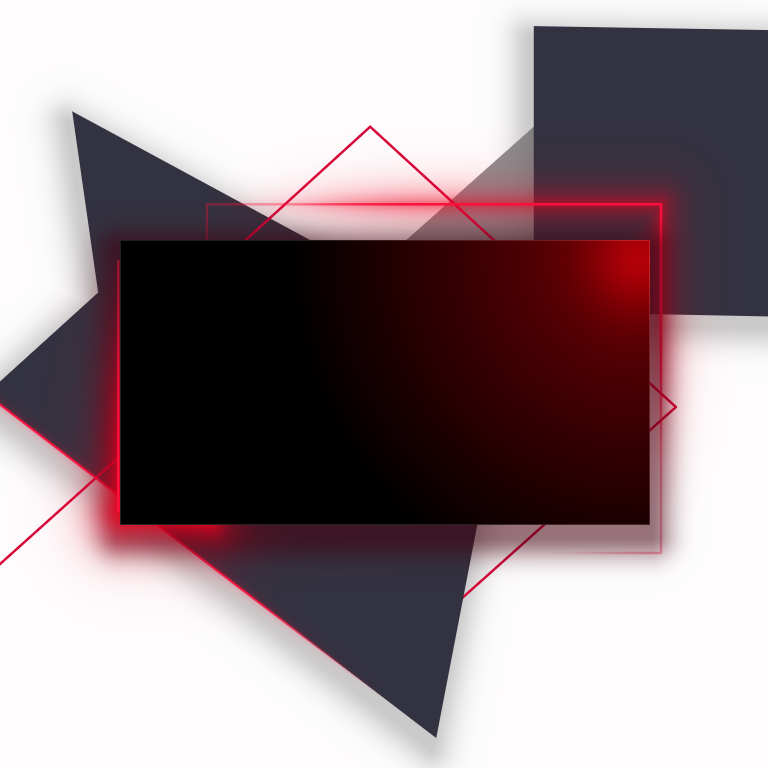
Reproduce this background procedurally as a Shadertoy shader.

```glsl
// Draws a black and red panel over dark angular plates, thin red lines and neon glows.

const vec3 PAPER = vec3(0.995, 0.99, 0.992);
const vec3 SLATE = vec3(0.200, 0.195, 0.250);
const vec3 GREY = vec3(0.57, 0.56, 0.57);
const vec3 CRIMSON = vec3(0.84, 0.02, 0.22);
const vec3 NEON = vec3(1.0, 0.06, 0.24);
const vec3 GLOW = vec3(0.93, 0.0, 0.12);
const vec3 WINE = vec3(0.26, 0.0, 0.06);

const vec2 PANEL_CENTER = vec2(0.5013, 0.502);
const vec2 PANEL_HALF = vec2(0.345, 0.1855);
const vec2 PANEL_LIGHT = vec2(0.832, 0.662);
const vec2 FRAME_CENTER = vec2(0.5651, 0.507);
const vec2 FRAME_HALF = vec2(0.2956, 0.227);
const float LINE_HALF = 0.0016;
const float SHADOW_SIZE = 0.033;
const float SHADOW_ALPHA = 0.20;
const vec2 SHADOW_SHIFT = vec2(-0.006, -0.014);

float pixelSize;

float boxDistance(vec2 p, vec2 halfSize) {
    vec2 q = abs(p) - halfSize;
    return length(max(q, 0.0)) + min(max(q.x, q.y), 0.0);
}

float segmentDistance(vec2 p, vec2 a, vec2 b) {
    vec2 e = b - a;
    return length(p - a - e * clamp(dot(p - a, e) / dot(e, e), 0.0, 1.0));
}

// Signed distance to a four-cornered polygon; repeat a corner for a triangle.
float quadDistance(vec2 p, vec2 a, vec2 b, vec2 c, vec2 d) {
    vec2 corners[4] = vec2[4](a, b, c, d);
    float nearest = 1e3, side = 1.0;
    for (int i = 0; i < 4; i++) {
        vec2 from = corners[i], to = corners[(i + 1) % 4];
        vec2 e = to - from, w = p - from;
        vec2 gap = w - e * clamp(dot(w, e) / max(dot(e, e), 1e-6), 0.0, 1.0);
        nearest = min(nearest, dot(gap, gap));
        bvec3 crossing = bvec3(p.y >= from.y, p.y < to.y, e.x * w.y > e.y * w.x);
        if (all(crossing) || !any(crossing)) side = -side;
    }
    return side * sqrt(nearest);
}

float spike(vec2 p) {
    return quadDistance(p, vec2(0.094, 0.855), vec2(0.521, 0.624),
                        vec2(0.146, 0.492), vec2(0.146, 0.492));
}

float wedge(vec2 p) {
    return quadDistance(p, vec2(-0.018, 0.487), vec2(0.568, 0.039),
                        vec2(0.667, 0.553), vec2(0.195, 0.680));
}

float block(vec2 p) {
    return quadDistance(p, vec2(0.695, 0.966), vec2(1.05, 0.960),
                        vec2(1.05, 0.587), vec2(0.695, 0.594));
}

float fill(float d) { return clamp(0.5 - d / pixelSize, 0.0, 1.0); }

float stroke(float d) { return fill(d - LINE_HALF); }

float softShadow(float d) {
    float t = max(d, 0.0) / SHADOW_SIZE;
    return SHADOW_ALPHA * exp(-t * t - 0.5 * t);
}

vec3 panelColor(vec2 p) {
    float d = distance(p, PANEL_LIGHT);
    float red = 0.44 * max(1.0 - d / 0.455, 0.0) + 0.27 * exp(-d * d / 0.0045);
    return vec3(red, 0.0, red * 0.04);
}

void mainImage(out vec4 fragColor, in vec2 fragCoord) {
    float size = min(iResolution.x, iResolution.y);
    pixelSize = 1.0 / size;
    vec2 p = (fragCoord - 0.5 * iResolution.xy) / size + 0.5;
    vec2 s = p - SHADOW_SHIFT;
    vec3 color = PAPER;

    // Soft shadows and the grey plate
    float plates = min(spike(s), min(wedge(s), block(s)));
    color *= 1.0 - softShadow(plates);
    float greyPlate = quadDistance(p, vec2(0.529, 0.6875), vec2(0.695, 0.835),
                                   vec2(0.861, 0.835), vec2(0.861, 0.40));
    color = mix(color, GREY, fill(greyPlate) * smoothstep(0.38, 0.70, p.y));
    color *= 1.0 - 0.12 * fill(greyPlate) * exp(-max(block(p), 0.0) / 0.03);

    // Dark plates, with the lower line passing behind them
    vec2 rightTip = vec2(0.880, 0.470);
    color = mix(color, CRIMSON, stroke(segmentDistance(p, rightTip, vec2(0.560, 0.184))));
    color = mix(color, SLATE, fill(min(spike(p), min(wedge(p), block(p)))));

    // Thin red lines in front
    vec2 apex = vec2(0.482, 0.835);
    float lines = min(segmentDistance(p, apex, vec2(0.280, 0.651)),
                      segmentDistance(p, apex, rightTip));
    lines = min(lines, segmentDistance(p, vec2(-0.03, 0.2386), vec2(0.20, 0.4452)));
    color = mix(color, CRIMSON, stroke(lines));

    // Lit lower edge of the wedge
    float rim = segmentDistance(p, vec2(-0.018, 0.487), vec2(0.520, 0.0757));
    float rimFade = 1.0 - smoothstep(0.30, 0.52, p.x);
    color = mix(color, NEON, rimFade * max(0.9 * stroke(rim), 0.25 * exp(-rim / 0.005)));

    // Neon frame, brightest at the upper right
    float frame = abs(boxDistance(p - FRAME_CENTER, FRAME_HALF));
    float power = smoothstep(0.26, 0.56, p.x) * smoothstep(0.30, 0.60, p.y);
    float faint = 0.35 * max(smoothstep(0.28, 0.34, p.y), smoothstep(0.70, 0.86, p.x));
    color = mix(color, GLOW, 0.62 * power * exp(-frame / 0.019));
    color = mix(color, NEON, stroke(frame) * max(power, faint));

    // Panel shadow and the red light along its lower left
    float panelShade = max(boxDistance(p - PANEL_CENTER - vec2(0.0, -0.014), PANEL_HALF), 0.0);
    color = mix(color, WINE, 0.55 * exp(-panelShade * panelShade / 0.0009));
    float sideGlow = segmentDistance(p, vec2(0.154, 0.335), vec2(0.154, 0.66));
    float sidePower = 1.0 - smoothstep(0.36, 0.70, p.y);
    color = mix(color, GLOW, 0.8 * sidePower * exp(-sideGlow / 0.022));
    float footGlow = segmentDistance(p, vec2(0.165, 0.325), vec2(0.275, 0.318));
    color = mix(color, GLOW, 0.9 * exp(-footGlow / 0.025));
    color = mix(color, NEON, stroke(sideGlow) * (0.4 + 0.6 * sidePower));

    // Panel with a hairline border
    float panel = boxDistance(p - PANEL_CENTER, PANEL_HALF);
    vec3 face = panelColor(p) + 0.20 * fill(abs(panel) - 0.0008);
    color = mix(color, face, fill(panel));
    fragColor = vec4(color, 1.0);
}
```
